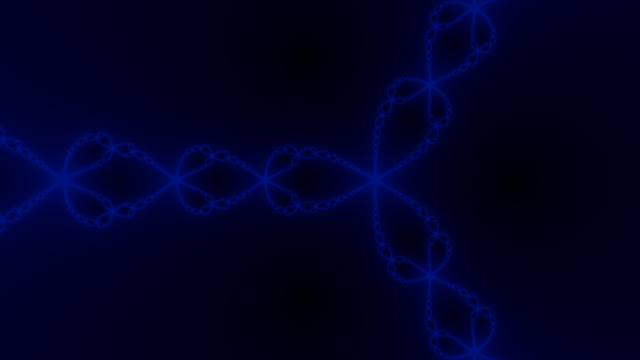
This background is drawn by a Shadertoy shader. Its source:

```glsl
const float VIEW_HEIGHT = 2.6;
const vec2 VIEW_CENTER = vec2(-0.4, 0.0);
const int MAX_STEPS = 18;
const float TOLERANCE = 0.001;
const float BLUE_PER_STEP = 0.027;

vec2 complexMul(vec2 a, vec2 b) {
    return vec2(a.x * b.x - a.y * b.y, a.x * b.y + a.y * b.x);
}

vec2 complexDiv(vec2 a, vec2 b) {
    return complexMul(a, vec2(b.x, -b.y)) / max(dot(b, b), 1e-12);
}

// Fractional number of Newton steps needed to reach a cube root of one
float newtonSteps(vec2 z, float tolerance) {
    for (int i = 0; i < MAX_STEPS; i++) {
        vec2 square = complexMul(z, z);
        vec2 residual = complexMul(square, z) - vec2(1.0, 0.0);
        float error = length(residual) / 3.0;
        if (error < tolerance) {
            float overshoot = log2(log(max(error, 1e-7)) / log(tolerance));
            return max(float(i) - overshoot, 0.0);
        }
        z -= complexDiv(residual, 3.0 * square);
    }
    return float(MAX_STEPS);
}

// Deep blue ramp with a little green in the brightest filaments
vec3 midnightBlue(float steps, float gain) {
    float blue = steps * gain;
    return vec3(0.0, 0.4 * pow(blue, 2.5), blue);
}

vec2 toPlane(vec2 pixel, vec2 center, float height) {
    return center + (pixel - 0.5 * iResolution.xy) * height / iResolution.y;
}

void mainImage(out vec4 fragColor, in vec2 fragCoord) {
    // Average a 3 by 3 grid of samples for smooth filaments
    vec3 color = vec3(0.0);
    for (int y = -1; y <= 1; y++) {
        for (int x = -1; x <= 1; x++) {
            vec2 offset = vec2(x, y) / 3.0;
            vec2 z = toPlane(fragCoord + offset, VIEW_CENTER, VIEW_HEIGHT);
            color += midnightBlue(newtonSteps(z, TOLERANCE), BLUE_PER_STEP);
        }
    }
    fragColor = vec4(color / 9.0, 1.0);
}
```
